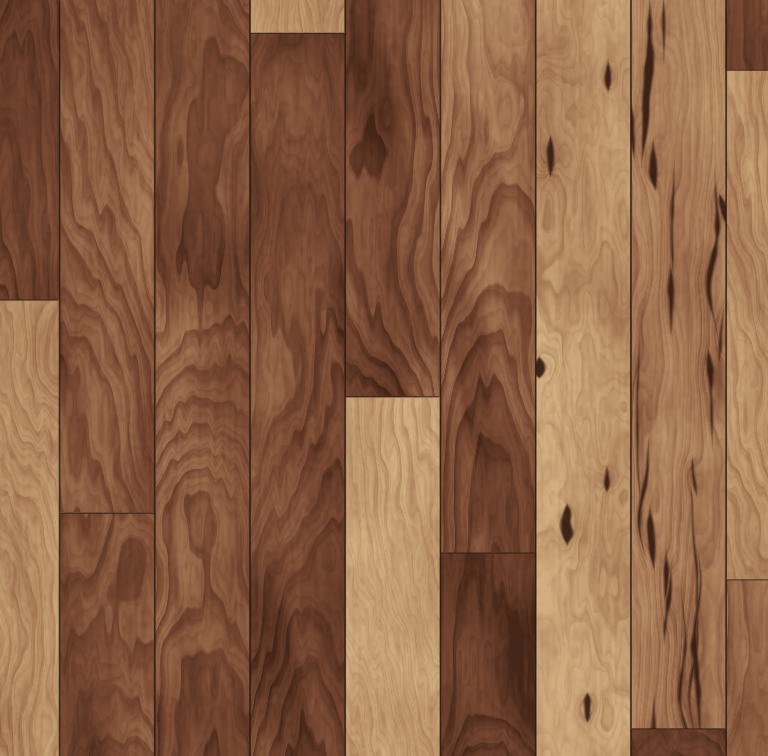
This texture is drawn by a Shadertoy shader. Its source:

```glsl
// Wooden floor of long upright boards in mixed walnut and pale tones.
// Each board gets its own tone and seed; growth rings are contour lines of a
// warped height field, with fine fibres, knots and cracks laid over them.

const float PITCH = 0.124;         // board width
const float FIRST_SEAM = 0.0775;   // right edge of the cut first column

// Height of the end joint in each column (-1: none)
const float JOINT[9] = float[9](.603, .321, -1., .956, .475, .2685, -1., .036, .233);

// Tone of the lower, middle and upper board, and its drift up the column
const vec4 TONE[9] = vec4[9](
    vec4(.96, .24, 0., -.1), vec4(.42, .46, 0., .25), vec4(0., .50, 0., .08),
    vec4(.38, .96, 0., -.3), vec4(.98, .48, 0., .1), vec4(.28, .56, 0., .35),
    vec4(0., .98, 0., -.04), vec4(.24, .86, 0., .08), vec4(.60, .97, .34, -.06));

float hash(vec2 p) {
    return fract(sin(dot(p, vec2(12.99, 78.23))) * 4375.85);
}

float noise(vec2 p) {
    vec2 i = floor(p), f = fract(p);
    f = f * f * (3. - 2. * f);
    return mix(mix(hash(i), hash(i + vec2(1, 0)), f.x),
               mix(hash(i + vec2(0, 1)), hash(i + vec2(1, 1)), f.x), f.y);
}

float fbm(vec2 p) {
    float sum = 0.;
    for (float amp = .5; amp > .05; amp *= .5) {
        sum += amp * noise(p);
        p = p * 2.03 + 11.7;
    }
    return sum;
}

// Ring lines: slow darkening, then a sharp edge; flattened when too fine
float rings(float height) {
    float s = fract(height);
    float line = smoothstep(.35, .92, s) * (1. - smoothstep(.92, 1., s));
    return mix(line, .3, smoothstep(.3, .9, fwidth(height)));
}

vec3 woodColour(float t) {
    vec3 c = mix(vec3(.27, .145, .09), vec3(.48, .29, .20), clamp(t / .45, 0., 1.));
    c = mix(c, vec3(.65, .47, .33), clamp((t - .45) / .33, 0., 1.));
    return mix(c, vec3(.82, .68, .50), clamp((t - .78) / .36, 0., 1.));
}

// Scattered knots (short) or cracks (long): x = dark core, y = soft halo
vec2 flaws(vec2 b, float seed, bool cracked) {
    vec2 mark = vec2(0);
    int count = cracked ? 22 : 6;
    for (int i = 0; i < count; i++) {
        float k = float(i), h = hash(vec2(k, seed + 3.));
        vec2 centre = vec2(hash(vec2(k + 5., seed)), 8. * (k + h) / float(count));
        float reach = cracked ? .15 + 1.1 * h * h : .1 + .14 * h;
        float bend = cracked ? .14 * (noise(vec2(k * 7., b.y * 1.6)) - .5) : 0.;
        float along = (b.y - centre.y) / reach;
        float across = abs(b.x - centre.x - bend);
        float size = (cracked ? .045 : .075) * (.3 + .7 * hash(vec2(seed, k)));
        float width = size * (1. - along * along) * (.5 + noise(b * vec2(8, 6)));
        mark.x = max(mark.x, smoothstep(-.02, .025, width - across));
        mark.y += exp(-across * across * 70. - along * along * 1.2);
    }
    return mark;
}

void mainImage(out vec4 fragColor, in vec2 fragCoord) {
    vec2 uv = fragCoord / iResolution.xy;
    float px = 1. / iResolution.x;

    // Find the board
    float across = (uv.x - FIRST_SEAM) / PITCH + 1.;
    int col = clamp(int(floor(across)), 0, 8);
    float upperJoint = col == 8 ? .907 : 2.;
    int row = int(step(JOINT[col], uv.y) + step(upperJoint, uv.y));
    float seed = float(col) * 3.7 + float(row) * 41.3;
    float tone = TONE[col][row], pale = smoothstep(.7, .9, tone);
    vec2 b = vec2(fract(across), uv.y / PITCH);
    vec2 shift = vec2(seed * 1.7, seed * 2.3);
    bool knotty = col == 6, cracked = col == 7 && row == 1;

    // Growth rings: wide arches in brown wood, slanted ripples in pale wood
    vec2 flaw = flaws(b, seed, cracked) * (knotty || cracked ? 1. : 0.);
    float warp = fbm(b * vec2(1.2, .5) + shift);
    float swell = noise(b * vec2(.9, .4) + shift) + .4 * noise(b * vec2(2.2, 1.1) + shift);
    float jagged = noise(b * vec2(13, 2.5) + shift) - .5;
    float mid = b.x - .2 - .6 * hash(shift);
    float arch = mid * mid * 6. + b.y * (hash(shift + 3.) > .4 ? 1. : -1.) + swell * 4.5;
    float ripple = b.x * 6. + b.y * 1.2 + warp * 7.;
    float height = mix(arch, ripple, pale) + jagged * .5;
    if (knotty) height = warp * 8. + jagged * .2;
    if (cracked) height = b.x * 7. + warp * 3.;
    height += flaw.y * .9;
    float strength = mix(.20, .12, pale) * (.2 + 1.3 * noise(b * vec2(1.5, .6) + shift + 9.));

    // Tone: drift, broad streaks, smoky patches and cross sheen
    tone += TONE[col].w * (uv.y - .5 - .5 * JOINT[col] * step(0., JOINT[col])) * float(row);
    tone += mix(.60, .40, pale) * (fbm(b * vec2(1.3, .4) + shift + 20.) - .46);
    float smoke = noise(b * vec2(2.2, .55) + vec2(b.y * .4, 0) + shift + 31.);
    tone += mix(.24, .10, pale) * (.2 - smoothstep(.5, .9, smoke));
    tone += .09 * (noise(b * vec2(.8, 2.2) + shift + 47.) - .5);

    // Tone: rings, finer rings and fibres
    tone -= strength * (rings(height) - .28);
    tone -= .07 * (rings(height * 2.6 + jagged) - .28);
    tone += .09 * (noise(b * vec2(32, 2.5) + shift) - .5);
    tone += .06 * (noise(b * vec2(26, 16) + shift) - .5);
    tone -= .10 * min(flaw.y, 1.);
    vec3 colour = woodColour(tone);
    colour = mix(colour, vec3(.18, .085, .055), flaw.x * .88);

    // Dark seams between boards and at their ends
    float side = min(b.x, 1. - b.x) * PITCH;
    float end = min(abs(uv.y - JOINT[col]), abs(uv.y - upperJoint));
    float seam = 1. - smoothstep(.0009 - px * .5, .0009 + px * .8, side);
    seam = max(seam, .8 * (1. - smoothstep(.0006 - px * .5, .0006 + px * .8, end)));
    fragColor = vec4(mix(colour, vec3(.17, .10, .065), seam * .85), 1.);
}
```
